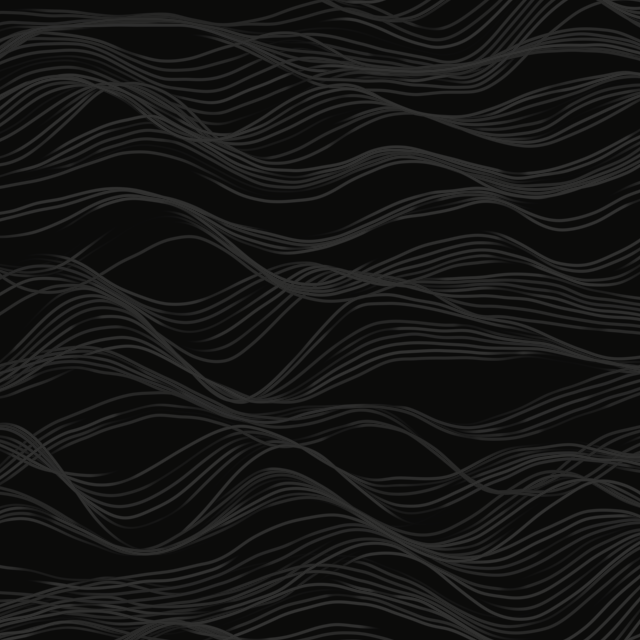
This pattern is drawn by a Shadertoy shader. Its source:

```glsl
#define RIBBONS 14.0
#define MAX_STRANDS 11.0
#define WAVE_FREQ 4.6
#define SWELL 0.027
#define WAVE_HEIGHT 0.15
#define PITCH 0.0105
#define WOBBLE 0.017
#define KINK 0.005
#define HALF_WIDTH 0.0024
#define SOFTNESS 0.0014
#define REACH 0.16

const vec3 BACKDROP = vec3(0.042, 0.042, 0.040);
const vec3 INK = vec3(0.200, 0.200, 0.196);

float hash(vec2 p) {
    vec3 q = fract(vec3(p.xyx) * 0.1031);
    q += dot(q, q.yzx + 33.33);
    return fract((q.x + q.y) * q.z);
}

float noise(vec2 p) {
    vec2 cell = floor(p), f = fract(p);
    f = f * f * (3.0 - 2.0 * f);
    return mix(mix(hash(cell), hash(cell + vec2(1, 0)), f.x),
               mix(hash(cell + vec2(0, 1)), hash(cell + vec2(1, 1)), f.x), f.y);
}

// Height of one strand; strand 0 is the spine of its ribbon
float strandHeight(float x, float row, float strand) {
    float phase = x * WAVE_FREQ + row * 0.37 + 40.0;
    float sheared = phase + strand * 0.04;
    float base = (row + 0.5 + 0.5 * (hash(vec2(row + 20.0, 3.0)) - 0.5)) / RIBBONS;
    float swell = sin(sheared * 3.1 + 2.5 * hash(vec2(row + 20.0, 5.0)));
    float wave = noise(vec2(sheared, row * 0.77 + strand * 0.04 + 30.0)) - 0.5;
    float ripple = noise(vec2(phase * 2.3, row * 5.3 + strand * 0.3 + 200.0)) - 0.5;
    float kink = noise(vec2(phase * 5.0, row * 9.1 + strand * 0.6 + 300.0)) - 0.5;
    float spread = mix(0.05, 1.5, noise(vec2(phase * 0.95, row * 3.7 + 90.0)));
    return base + SWELL * swell + WAVE_HEIGHT * wave + WOBBLE * ripple
         + KINK * kink + strand * PITCH * spread;
}

// Strands taper in and out, with shorter gaps that break them up
float strandPresence(float x, float row, float strand) {
    float id = row * 17.0 + strand * 1.37 + 400.0;
    float run = smoothstep(0.22, 0.42, noise(vec2(x * 4.5 + 10.0, id)));
    float gap = smoothstep(0.08, 0.3, noise(vec2(x * 15.0 + 50.0, id)));
    return run * mix(0.45, 1.0, gap);
}

void mainImage(out vec4 fragColor, in vec2 fragCoord) {
    vec2 uv = fragCoord / iResolution.y;
    float soft = max(SOFTNESS, 0.65 / iResolution.y);
    float ink = 0.0;

    for (float row = -2.0; row < RIBBONS + 2.0; row++) {
        // Skip ribbons too far away to touch this point
        if (abs(uv.y - strandHeight(uv.x, row, 0.0)) > REACH) continue;
        float count = floor(mix(5.0, MAX_STRANDS + 0.99, hash(vec2(row + 20.0, 8.0))));

        for (float i = 0.0; i < MAX_STRANDS; i++) {
            if (i >= count) break;
            float strand = i - 0.5 * (count - 1.0);
            float y = strandHeight(uv.x, row, strand);
            if (abs(uv.y - y) > 0.016) continue;

            // Divide by the slope length for an even stroke width
            float slope = (strandHeight(uv.x + 0.002, row, strand) - y) / 0.002;
            float d = abs(uv.y - y) * inversesqrt(1.0 + slope * slope);
            float presence = strandPresence(uv.x, row, strand);
            float halfWidth = HALF_WIDTH * mix(0.45, 1.0, presence);
            float stroke = 1.0 - smoothstep(halfWidth - soft, halfWidth + soft, d);
            float tone = mix(0.68, 1.0, hash(vec2(row + 20.0, i)));
            ink = max(ink, stroke * presence * tone);
        }
    }

    fragColor = vec4(mix(BACKDROP, INK, ink), 1.0);
}
```
